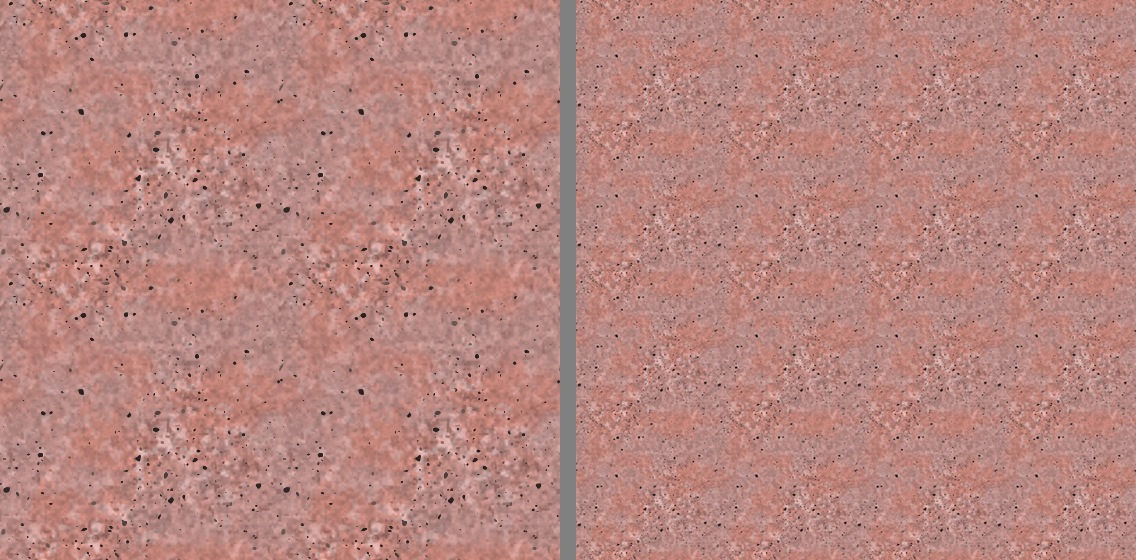
Left: one tile. Right: repeated 2 by 2.
Reproduce this texture procedurally as a Shadertoy shader.

```glsl
// Pink granite: salmon and rose feldspar with pale crystals and scattered dark mica grains.
#define TILES 2.0                        // whole repeats across the canvas
#define SALMON vec3(0.745, 0.500, 0.458)
#define ROSE vec3(0.715, 0.540, 0.525)
#define PALE vec3(0.810, 0.670, 0.660)
#define RUST vec3(0.520, 0.340, 0.315)
#define MICA vec3(0.130, 0.105, 0.100)
#define ASH vec3(0.400, 0.335, 0.315)
#define MOTTLE 0.50                      // contrast of the fine grain
#define GRAIN_CHANCE 0.17                // share of cells that hold a dark grain
#define GRAIN_RADIUS 0.0085              // large grain size, in tiles
#define SOFTNESS 0.0018                  // edge width, in tiles

// Integer hash of a cell that wraps every n cells.
vec3 cellHash(ivec2 cell, int n, int seed) {
    ivec2 wrapped = ((cell % n) + n) % n;
    uvec3 v = uvec3(uint(wrapped.x), uint(wrapped.y), uint(seed * 101 + n));
    v = v * 1664525u + 1013904223u;
    v.x += v.y * v.z; v.y += v.z * v.x; v.z += v.x * v.y;
    v ^= v >> 16u;
    v.x += v.y * v.z; v.y += v.z * v.x; v.z += v.x * v.y;
    return vec3(v >> 8u) / 16777216.0;
}

// Value noise with n cells per tile.
float noise(vec2 p, int n, int seed) {
    vec2 q = p * float(n);
    ivec2 c = ivec2(floor(q));
    vec2 f = fract(q);
    f = f * f * (3.0 - 2.0 * f);
    float low = mix(cellHash(c, n, seed).x, cellHash(c + ivec2(1, 0), n, seed).x, f.x);
    float high = mix(cellHash(c + ivec2(0, 1), n, seed).x, cellHash(c + ivec2(1, 1), n, seed).x, f.x);
    return mix(low, high, f.y);
}

float fbm(vec2 p, int n, int octaves, int seed) {
    float sum = 0.0, total = 0.0, weight = 1.0;
    for (int i = 0; i < octaves; i++) {
        sum += weight * noise(p, n, seed + i);
        total += weight;
        weight *= 0.6;
        n *= 2;
    }
    return sum / total;
}

// Clusters where grains and crystals are more frequent.
float clustering(vec2 p) {
    return smoothstep(0.25, 0.7, fbm(p, 3, 2, 40));
}

// Lays irregular, randomly turned grains over the stone.
vec3 addGrains(vec3 stone, vec2 p, int n, float chance, float radius, float edge, int seed) {
    ivec2 home = ivec2(floor(p * float(n)));
    float wobble = (noise(p, 80, seed + 2) - 0.5) * radius * 1.3;
    for (int y = -1; y <= 1; y++)
    for (int x = -1; x <= 1; x++) {
        ivec2 cell = home + ivec2(x, y);
        vec3 place = cellHash(cell, n, seed);
        vec3 form = cellHash(cell, n, seed + 1);
        vec2 center = (vec2(cell) + place.xy) / float(n);
        if (place.z > chance * mix(0.3, 1.5, clustering(center))) continue;
        float angle = form.x * 6.2832;
        vec2 axis = vec2(cos(angle), sin(angle));
        vec2 d = p - center;
        d = vec2(dot(d, axis), dot(d, vec2(-axis.y, axis.x)) * mix(1.0, 1.8, form.y));
        float size = radius * mix(0.6, 1.35, form.z * form.z);
        float cover = 1.0 - smoothstep(-edge, edge, length(d) + wobble - size);
        vec3 mineral = mix(MICA, ASH, smoothstep(0.35, 0.75, fract(form.y * 7.0 + form.x)));
        stone = mix(stone, mineral, cover * 0.95);
    }
    return stone;
}

void mainImage(out vec4 fragColor, in vec2 fragCoord) {
    vec2 p = fragCoord / iResolution.xy * TILES;
    float edge = max(SOFTNESS, 0.6 * TILES / iResolution.y);
    float cluster = clustering(p);

    // Broad drift between salmon and rose
    float drift = fbm(p, 5, 5, 10);
    vec3 stone = mix(SALMON, ROSE, smoothstep(0.34, 0.66, drift));

    // Pale crystals, crisper inside the clusters
    float crystal = smoothstep(0.52, 0.74, fbm(p, 26, 3, 20));
    stone = mix(stone, PALE, crystal * mix(0.45, 0.85, cluster));

    // Fine mottling and rusty flecks
    float grain = fbm(p, 58, 2, 30) - 0.5;
    stone *= 1.0 + grain * MOTTLE * mix(0.6, 1.0, cluster);
    float fleck = smoothstep(0.66, 0.86, fbm(p, 50, 2, 35));
    stone = mix(stone, RUST, fleck * mix(0.35, 0.8, cluster));

    // Small, then large dark grains
    stone = addGrains(stone, p, 46, GRAIN_CHANCE, GRAIN_RADIUS * 0.5, edge, 50);
    stone = addGrains(stone, p, 22, GRAIN_CHANCE, GRAIN_RADIUS, edge, 60);

    fragColor = vec4(clamp(stone, 0.0, 1.0), 1.0);
}
```
